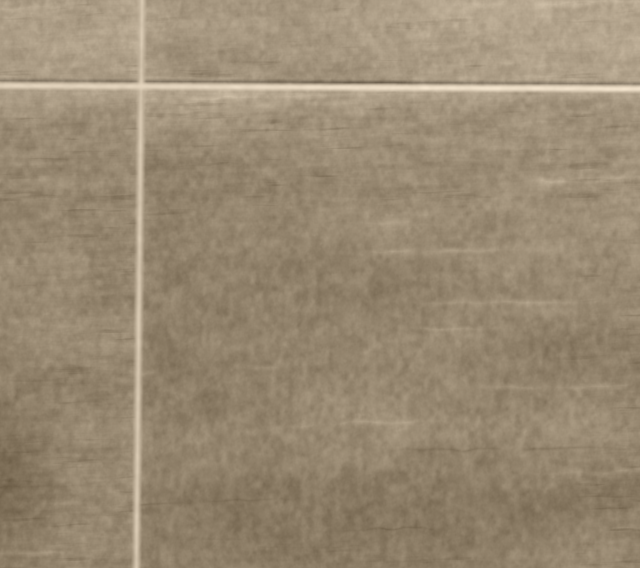
Reproduce this texture procedurally as a WebGL 2 fragment shader.

```glsl
#version 300 es
precision highp float;
// Draws large taupe stone tiles with fine horizontal veining and pale, narrow grout joints.
uniform vec2 u_resolution;
out vec4 outColor;

const vec3 STONE = vec3(0.59, 0.53, 0.44);
const vec3 GROUT = vec3(0.88, 0.82, 0.73);
const float PITCH = 1.0;   // tile size in canvas heights
const int VEINS = 18;      // veins per tile

// Integer hash, 0 to 1
float hash(vec2 cell, float seed) {
  uvec3 v = uvec3(ivec3(vec3(cell, seed)) + 32768);
  v = v * 1664525u + 1013904223u;
  v.x += v.y * v.z; v.y += v.z * v.x; v.z += v.x * v.y;
  v ^= v >> 16u;
  v.x += v.y * v.z; v.y += v.z * v.x; v.z += v.x * v.y;
  return float(v.z >> 8u) / 16777216.0;
}

// Smooth value noise, -1 to 1
float noise(vec2 p, float seed) {
  vec2 cell = floor(p), f = fract(p);
  f = f * f * (3.0 - 2.0 * f);
  float low = mix(hash(cell, seed), hash(cell + vec2(1, 0), seed), f.x);
  float high = mix(hash(cell + vec2(0, 1), seed), hash(cell + vec2(1, 1), seed), f.x);
  return 2.0 * mix(low, high, f.y) - 1.0;
}

// Octaves of noise, each turned to hide the lattice
float fbm(vec2 p, float seed) {
  float sum = 0.0, gain = 0.6;
  for (int i = 0; i < 4; i++) {
    sum += gain * noise(p, seed + float(i));
    p = mat2(1.6, 0.5, -0.5, 1.6) * p + 7.3;
    gain *= 0.6;
  }
  return sum;
}

// Soft-edged band around zero distance
float band(float dist, float halfWidth, float blur) {
  return 1.0 - smoothstep(halfWidth - blur, halfWidth + blur, abs(dist));
}

// Light and dark veins scattered over one tile; the light ones are broader
float veins(vec2 local, vec2 tile, float seed, float pixel) {
  float sum = 0.0;
  float sway = 0.008 * noise(local * vec2(5.0, 2.0), seed)
             + 0.003 * noise(local * vec2(40.0, 9.0), seed);
  for (int i = 0; i < VEINS; i++) {
    float k = float(i) * 5.0;
    vec2 centre = vec2(hash(tile, k), (float(i) + hash(tile, k + 1.0)) / float(VEINS));
    float reach = mix(0.12, 0.38, hash(tile, k + 2.0));
    float isLight = step(0.45, hash(tile, k + 4.0));
    float width = mix(0.0015, 0.003, hash(tile, k + 3.0)) + 0.0025 * isLight;
    vec2 d = local - centre;
    float offset = d.y - 0.035 * d.x - sway;
    float line = band(offset, 0.5 * width, width + pixel);
    float halo = exp(-abs(offset) * 70.0);
    float broken = smoothstep(-0.7, 0.5, noise(vec2(local.x * 18.0, k), seed));
    float fade = 1.0 - smoothstep(0.2 * reach, reach, abs(d.x));
    sum += mix(-1.0, 1.0, isLight) * fade * (0.075 * line * broken + 0.018 * halo);
  }
  return sum;
}

// Stone tone relative to the base colour
float stoneTone(vec2 local, vec2 tile, float pixel) {
  float seed = floor(200.0 * hash(tile, 91.0));
  float layered = max(smoothstep(0.15, 0.45, abs(local.y - 0.45)),
                      smoothstep(0.68, 0.9, local.x));
  vec2 sheared = local - vec2(0.0, 0.03 * local.x);
  float cloud = fbm(sheared * vec2(2.5, 8.0), seed);
  float mottle = fbm(sheared * vec2(16.0, 24.0), seed + 5.0);
  float grain = fbm(sheared * vec2(85.0, 75.0), seed + 10.0);
  float fibre = noise(sheared * vec2(130.0, 50.0), seed + 20.0);
  float streak = fbm(sheared * vec2(14.0, 105.0), seed + 30.0);
  float crack = smoothstep(0.4, 0.95, fbm(sheared * vec2(9.0, 85.0), seed + 40.0));
  float tone = 0.048 * cloud + 0.026 * mottle + 0.052 * grain;
  tone += mix(0.018 * fibre, 0.032 * streak - 0.07 * crack, layered);
  return tone + veins(local, tile, seed, pixel);
}

// Lamp light: brighter at the top, dimmer in the lower corners
float roomLight(vec2 p) {
  return 0.085 * smoothstep(0.6, 0.95, p.y) - 0.012
       + 0.020 * smoothstep(0.5, 1.1, p.x) * smoothstep(0.2, 0.7, p.y)
       - 0.025 * (1.0 - smoothstep(0.0, 0.45, p.y)) * smoothstep(0.2, 0.5, p.x)
       - 0.070 * (1.0 - smoothstep(0.0, 0.14, p.x)) * (1.0 - smoothstep(0.1, 0.5, p.y));
}

void main() {
  vec2 p = gl_FragCoord.xy / u_resolution.y;
  float pixel = 1.0 / u_resolution.y;

  // Tile grid, with joints leaning slightly in perspective
  vec2 joint = vec2(0.240 + 0.010 * p.y, 0.849 - 0.005 * p.x);
  vec2 q = p - joint;
  vec2 tile = floor(q / PITCH);
  vec2 local = q - tile * PITCH;
  vec2 gap = q - PITCH * round(q / PITCH);

  vec3 color = STONE + stoneTone(local, tile, pixel) * vec3(1.0, 0.99, 0.96) + roomLight(p);

  // Tile edges: shade above the level joint, glow beside both
  float shade = band(gap.y - 0.009, 0.002, 0.005);
  float glow = exp(-abs(gap.x) * 90.0) + exp(-abs(gap.y + 0.012) * 50.0);
  color += 0.05 * glow - vec3(0.20, 0.19, 0.17) * shade;

  // Grout, a little worn along its length
  float wear = 0.03 * fbm(p * 55.0, 5.0);
  float upright = band(gap.x, 0.006, 0.003 + pixel);
  float level = band(gap.y, 0.005, 0.003 + pixel);
  float core = band(gap.x, 0.001, 0.005);
  color = mix(color, GROUT - 0.11 + 0.10 * core + wear, upright);
  color = mix(color, GROUT + 0.06 * smoothstep(0.1, 0.9, p.x) + wear, level);

  outColor = vec4(clamp(color, 0.0, 1.0), 1.0);
}
```
